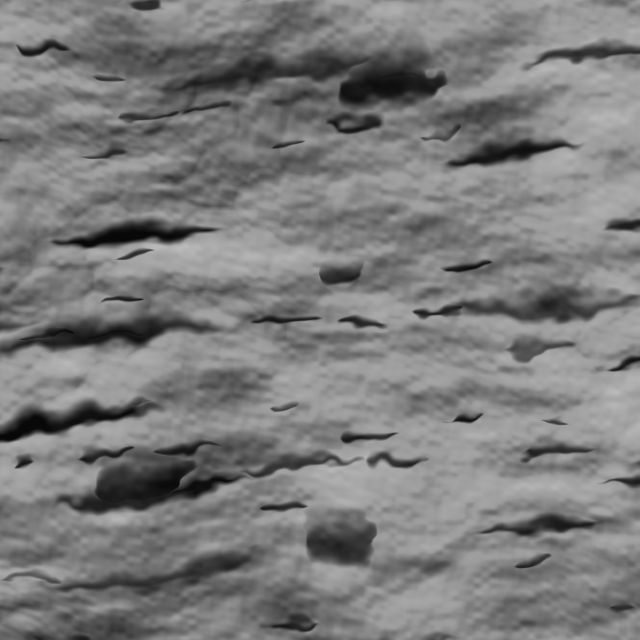
Give the GLSL for this texture, as a WebGL 2 fragment shader.

```glsl
#version 300 es
precision highp float;
// Weathered layered rock face in soft greys: tilted strata from stretched noise,
// cellular lumps lit from above, and scattered slits and hollows whose shade
// fades upward and ends on a bright lower lip.

#define TILT 0.09            // rise of the strata to the right
#define BASE_TONE 0.51       // grey of the flat rock
#define BROAD_CONTRAST 0.40  // large pale and dull patches
#define STRATA_CONTRAST 0.42 // streaks along the layers
#define LIGHT 0.85           // strength of the light from above
#define LIGHT_STEP 0.009     // distance over which slope is measured
#define LUMPINESS 0.30       // height of the rounded lumps
#define RAGGEDNESS 0.020     // wobble of the cavity outlines
#define SHADOW_TONE 0.03     // grey of the deepest cavities
#define LIP_LIGHT 0.08       // brightening under each cavity

out vec4 fragColor;
uniform vec2 u_resolution;

vec2 hash2(vec2 p) {
    vec3 q = fract(vec3(p.xyx) * vec3(0.1031, 0.103, 0.0973));
    q += dot(q, q.yzx + 33.33);
    return fract((q.xx + q.yz) * q.zy);
}

float valueNoise(vec2 p) {
    vec2 cell = floor(p), f = fract(p);
    f = f * f * f * (f * (f * 6.0 - 15.0) + 10.0);
    float low = mix(hash2(cell).x, hash2(cell + vec2(1, 0)).x, f.x);
    float high = mix(hash2(cell + vec2(0, 1)).x, hash2(cell + vec2(1, 1)).x, f.x);
    return mix(low, high, f.y);
}

// Octaves grow rounder as they get finer
float strataNoise(vec2 p) {
    float sum = 0.0, amplitude = 0.44;
    for (int i = 0; i < 4; i++) {
        sum += amplitude * valueNoise(p);
        p = p * vec2(2.4, 1.75) + vec2(17.3, 9.1);
        p.y += 0.12 * p.x;
        amplitude *= 0.56;
    }
    return sum;
}

// Squared distance to the nearest scattered point
float cellular(vec2 p) {
    vec2 cell = floor(p);
    float nearest = 1.0;
    for (int y = -1; y <= 1; y++)
    for (int x = -1; x <= 1; x++) {
        vec2 id = cell + vec2(x, y);
        vec2 d = id + hash2(id + 40.0) - p;
        nearest = min(nearest, dot(d, d));
    }
    return nearest;
}

float relief(vec2 p) {
    float lumpy = smoothstep(0.2, 0.7, valueNoise(p * vec2(3.0, 4.0) + 5.0));
    vec2 bent = p + 0.02 * vec2(valueNoise(p * 31.0), valueNoise(p * 27.0 + 9.0));
    return strataNoise(p * vec2(6.0, 20.0) + 30.0)
         - LUMPINESS * lumpy * cellular(bent * vec2(13.0, 21.0));
}

// Scattered cavities: x = shade, y = lit lip. A high taper gives blocky ends.
vec2 cavities(vec2 p, vec2 cellSize, vec2 halfSize, float chance, float taper, float seed) {
    vec2 cell = floor(p / cellSize), result = vec2(0.0);
    for (int y = -1; y <= 1; y++)
    for (int x = -1; x <= 1; x++) {
        vec2 id = cell + vec2(x, y);
        vec2 pick = hash2(id + seed), place = hash2(id + seed + 71.0);
        if (pick.x > chance) continue;
        vec2 center = (id + 0.25 + 0.5 * place) * cellSize;
        vec2 q = (p - center) / (halfSize * mix(0.5, 1.1, pick.y));
        float width = 1.0 - pow(abs(q.x), taper);
        float inside = smoothstep(0.0, 0.6, width);
        float floorEdge = q.y + 0.6 * width;
        float shade = smoothstep(-0.25, 0.4, floorEdge)
                    * (1.0 - smoothstep(0.0, 1.4 * max(width, 0.0) + 0.1, q.y));
        float lip = exp(-5.0 * (floorEdge + 0.55) * (floorEdge + 0.55));
        float depth = mix(0.6, 1.0, fract(place.x * 7.0 + pick.y));
        result = max(result, vec2(inside * shade * depth, lip * smoothstep(0.0, 1.0, width)));
    }
    return result;
}

void main() {
    vec2 uv = gl_FragCoord.xy / min(u_resolution.x, u_resolution.y);

    // Tilt and bend the layers
    vec2 p = uv;
    p.y -= TILT * uv.x;
    p.y += 0.008 * sin(5.0 * uv.x + 7.0 * uv.y) + 0.004 * sin(13.0 * uv.x - 9.0 * uv.y);
    p.y += 0.02 * (valueNoise(uv * vec2(5.0, 7.0)) - 0.5);

    // Rock tone and relief light
    float height = relief(p);
    float slope = height - relief(p + LIGHT_STEP * vec2(-0.4, 1.0));
    float broad = valueNoise(p * vec2(3.0, 5.0) + 11.0) * 0.6
                + valueNoise(p * vec2(9.0, 15.0) + 23.0) * 0.4;
    float tone = BASE_TONE + BROAD_CONTRAST * (broad - 0.5)
               + STRATA_CONTRAST * (height - 0.42) + LIGHT * slope
               + 0.07 * (uv.x - 0.5);

    // Ragged cavities in three sizes
    vec2 coarse = vec2(valueNoise(p * vec2(20.0, 36.0)), valueNoise(p * vec2(22.0, 40.0) + 8.0));
    vec2 fine = vec2(valueNoise(p * vec2(55.0, 80.0) + 3.0), valueNoise(p * vec2(50.0, 75.0) + 6.0));
    vec2 q = p + (coarse + 0.5 * fine - 0.75) * vec2(2.0, 1.0) * RAGGEDNESS;
    vec2 slits = cavities(q, vec2(0.34, 0.13), vec2(0.2, 0.025), 0.45, 2.0, 3.0);
    vec2 nicks = cavities(q, vec2(0.13, 0.06), vec2(0.055, 0.012), 0.25, 2.0, 19.0);
    vec2 holes = cavities(q, vec2(0.42, 0.32), vec2(0.07, 0.042), 0.5, 5.0, 57.0);
    vec2 cavity = max(slits, max(nicks * vec2(0.9, 0.5), holes));
    float shade = clamp(cavity.x * (1.25 - 0.6 * height), 0.0, 1.0);

    tone += LIP_LIGHT * cavity.y * (1.0 - cavity.x);
    tone -= 0.6 * max(tone - 0.61, 0.0);
    tone = mix(tone, SHADOW_TONE, shade);
    fragColor = vec4(vec3(clamp(tone, 0.0, 1.0)), 1.0);
}
```
